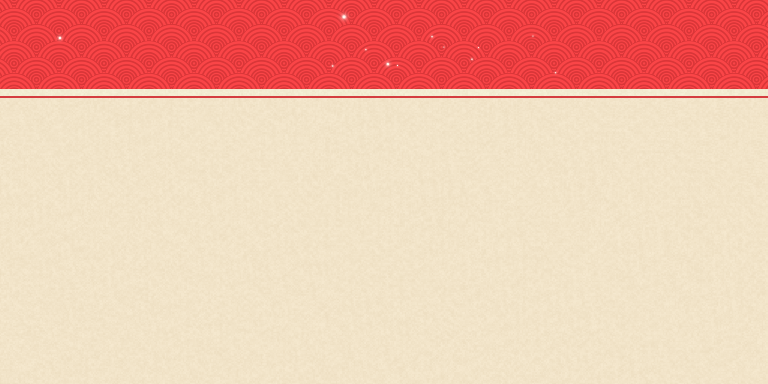
Write a Shadertoy shader that draws this background.

```glsl
// Cream paper under a red band of overlapping wave scales with small sparkles.
#define BAND_EDGE 0.768
#define RULE_Y 0.7474
#define RULE_HALF 0.0021
#define SCALE_PITCH 0.1172
#define ROW_STEP 0.0424
#define SCALE_RADIUS 0.0600
#define FIRST_CENTER vec2(0.0365, 0.750)
#define GRAIN_CELLS 256.0
#define GRAIN_AMOUNT 0.045
#define SPARK_COUNT 9

const vec3 PAPER = vec3(0.947, 0.892, 0.785);
const vec3 STRIP = vec3(0.950, 0.925, 0.820);
const vec3 RED = vec3(0.980, 0.270, 0.280);
const vec3 DARK_RED = vec3(0.850, 0.210, 0.220);
const vec3 RULE_RED = vec3(0.820, 0.170, 0.190);

float hash(vec2 p) {
    return fract(sin(dot(p, vec2(127.1, 311.7))) * 43758.55);
}

float valueNoise(vec2 p) {
    vec2 i = floor(p), f = fract(p);
    f = f * f * (3.0 - 2.0 * f);
    return mix(mix(hash(i), hash(i + vec2(1, 0)), f.x),
               mix(hash(i + vec2(0, 1)), hash(i + vec2(1, 1)), f.x), f.y);
}

// Distance to the centre of the front scale; lower rows cover upper ones.
float scaleDistance(vec2 p) {
    float firstRow = ceil((p.y - FIRST_CENTER.y - SCALE_RADIUS) / ROW_STEP);
    float nearest = SCALE_RADIUS;
    for (int k = 0; k < 4; k++) {
        float row = firstRow + float(k);
        float x = p.x - FIRST_CENTER.x - 0.5 * SCALE_PITCH * mod(row, 2.0);
        x = (fract(x / SCALE_PITCH + 0.5) - 0.5) * SCALE_PITCH;
        float d = length(vec2(x, p.y - FIRST_CENTER.y - row * ROW_STEP));
        if (d < SCALE_RADIUS) {
            nearest = d;
            break;
        }
    }
    return nearest;
}

// Dark ring coverage: broad bands outside, fine rings inside.
float ringInk(float d, float pixel) {
    float depth = 1.0 - d / SCALE_RADIUS;
    bool inner = depth > 0.54;
    float pitch = inner ? 0.125 : 0.18;
    float halfInk = inner ? 0.29 : 0.20;
    float u = (inner ? depth - 0.54 : depth) / pitch;
    float toLine = 0.5 - abs(fract(u) - 0.5);
    float blur = 0.6 * pixel / (pitch * SCALE_RADIUS);
    return 1.0 - smoothstep(halfInk - blur, halfInk + blur, toLine);
}

// Bright core with a soft halo.
float sparkle(vec2 p, vec2 center, float size) {
    float r = length(p - center) / size;
    return exp(-r * r * 2.5) + 0.35 * exp(-r * r * 0.5);
}

float sparkles(vec2 p) {
    float light = sparkle(p, vec2(0.896, 0.956), 0.0070);
    light += sparkle(p, vec2(1.010, 0.833), 0.0052);
    light += sparkle(p, vec2(0.156, 0.901), 0.0050);
    for (int i = 0; i < SPARK_COUNT; i++) {
        float id = float(i);
        float spread = hash(vec2(id, 1.7)) + hash(vec2(id, 4.3)) - 1.0;
        vec2 center = vec2(1.16 + 0.34 * spread,
                           mix(0.80, 0.98, hash(vec2(id, 8.1))));
        float size = mix(0.0017, 0.0034, hash(vec2(id, 6.9)));
        light += 0.75 * sparkle(p, center, size);
    }
    return clamp(light, 0.0, 1.0);
}

void mainImage(out vec4 fragColor, in vec2 fragCoord) {
    vec2 p = fragCoord / iResolution.y;
    float pixel = 1.0 / iResolution.y;

    // Paper with fine grain
    float grain = 0.5 * hash(floor(p * GRAIN_CELLS))
                + 0.5 * valueNoise(p * GRAIN_CELLS * 0.55) - 0.5;
    vec3 color = mix(PAPER, STRIP, smoothstep(-pixel, pixel, p.y - RULE_Y));
    color += GRAIN_AMOUNT * grain * vec3(0.8, 1.0, 1.3);

    // Thin rule below the band
    float rule = abs(p.y - RULE_Y) - RULE_HALF;
    color = mix(color, RULE_RED, 1.0 - smoothstep(-0.5 * pixel, 0.5 * pixel, rule));

    // Patterned band and its sparkles
    vec3 band = mix(RED, DARK_RED, ringInk(scaleDistance(p), pixel));
    band = mix(band, vec3(1.0, 0.97, 0.94), sparkles(p));
    float inBand = smoothstep(-0.5 * pixel, 0.5 * pixel, p.y - BAND_EDGE);
    fragColor = vec4(mix(color, band, inBand), 1.0);
}
```
